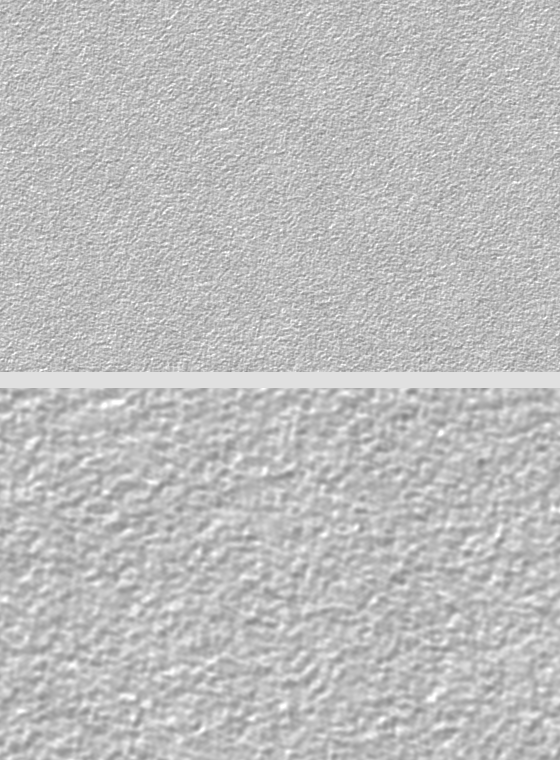
Top: the whole. Bottom: its middle third, enlarged.
A Shadertoy shader for this texture:

```glsl
// Fine-grained grey plaster wall, lit by raking light from the upper left.

#define GRAIN_DENSITY vec2(98.0, 118.0) // grains per canvas height, across and up
#define GRAIN_TILT 0.12                 // slant of the grains, radians
#define LIGHT_DIR vec2(-0.4, 0.92)      // direction towards the light
#define LIGHT_REACH 0.28                // relief sampling distance, in grains
#define WALL_TONE 0.74                  // mean brightness
#define CONTRAST 0.186                  // strength of light and shadow
#define GLINT 0.15                      // extra brightness on steep lit faces
#define SPECKLE 0.5                     // strength of the light and dark crumbs
#define ROUGHNESS 0.7                   // how much the relief varies in depth
#define MOTTLE 0.032                    // strength of the broad uneven patches

// Integer hash of a lattice cell, as an angle
float hashAngle(ivec2 cell) {
    uvec2 u = uvec2(cell + 32768) * uvec2(1597334673u, 3812015801u);
    uint h = (u.x ^ u.y) * 1597334673u;
    h = (h ^ (h >> 15u)) * 2246822519u;
    h ^= h >> 13u;
    return float(h & 65535u) / 65536.0 * 6.28318;
}

float cornerSlope(ivec2 cell, vec2 offset) {
    float angle = hashAngle(cell);
    return dot(vec2(cos(angle), sin(angle)), offset);
}

// Gradient noise, centred on zero
float gradientNoise(vec2 p) {
    ivec2 cell = ivec2(floor(p));
    vec2 f = fract(p);
    vec2 blend = f * f * f * (f * (f * 6.0 - 15.0) + 10.0);
    float low = mix(cornerSlope(cell, f),
                    cornerSlope(cell + ivec2(1, 0), f - vec2(1, 0)), blend.x);
    float high = mix(cornerSlope(cell + ivec2(0, 1), f - vec2(0, 1)),
                     cornerSlope(cell + ivec2(1, 1), f - vec2(1, 1)), blend.x);
    return mix(low, high, blend.y);
}

mat2 rotation(float angle) {
    float c = cos(angle), s = sin(angle);
    return mat2(c, s, -s, c);
}

// Plaster relief: lumps, grains and fine grit
float plasterHeight(vec2 p) {
    float lumps = gradientNoise(rotation(0.6) * p * 0.47 + 17.3);
    float grains = gradientNoise(p);
    float grit = gradientNoise(rotation(-0.5) * p * 1.7 + 41.9);
    return 0.8 * lumps + grains + 0.5 * grit;
}

void mainImage(out vec4 fragColor, in vec2 fragCoord) {
    vec2 uv = fragCoord / iResolution.y;
    vec2 p = rotation(-GRAIN_TILT) * uv * GRAIN_DENSITY;

    // Slopes facing the light brighten, the others fall into shadow
    vec2 reach = LIGHT_DIR * LIGHT_REACH;
    float relief = plasterHeight(p - reach) - plasterHeight(p + reach);

    // Smooth and rough spots make the marks sparse
    relief *= 1.0 + ROUGHNESS * gradientNoise(rotation(0.3) * p * 0.4 + 29.7);

    // Crumbs break the ridges into short dashes
    relief += SPECKLE * gradientNoise(rotation(0.9) * p * 1.15 + 73.1);
    relief += GLINT * (relief * relief - 0.1);

    // Faint patches, from hand-sized to small
    float patches = gradientNoise(uv * 9.0 + 5.7)
                  + 1.4 * gradientNoise(rotation(0.5) * uv * 32.0 + 61.3);

    float tone = WALL_TONE + CONTRAST * relief + MOTTLE * patches;
    fragColor = vec4(vec3(clamp(tone, 0.0, 1.0)), 1.0);
}
```
